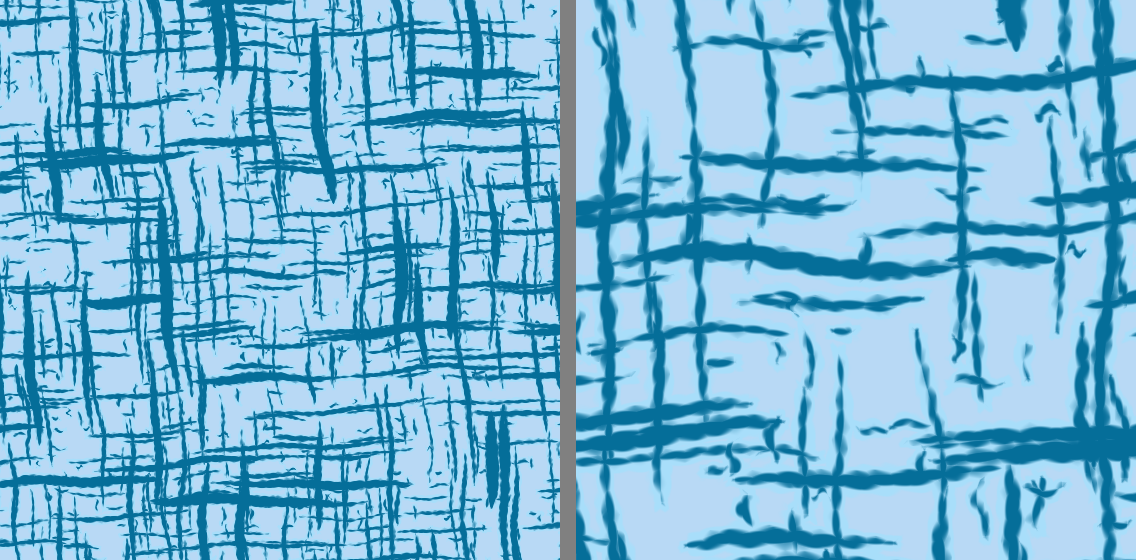
Left, the full canvas; right, a detail of the centre.
Give the GLSL for this pattern, as a Shadertoy shader.

```glsl
// Crosshatched dry-brush weave: ragged dark strokes over a pale ground.
// Jittered cells scatter tapered, bent strokes along two directions;
// stretched cellular noise frays their outlines and a thin halo rims them.

#define INK vec3(0.02, 0.43, 0.60)
#define GROUND vec3(0.72, 0.85, 0.96)
#define HALO vec3(0.66, 0.87, 0.98)
#define EDGE 0.0017        // half width of the soft ink edge
#define HALO_WIDTH 0.0042  // reach of the rim around the ink
#define FRAY 0.0042        // depth of the ragged outline
#define BEND 0.006         // bow of a single stroke
#define TILT_SPREAD 0.11   // variation of stroke slope
#define TILT_ACROSS 0.05   // mean slope of horizontal strokes
#define TILT_DOWN -0.07    // mean slope of vertical strokes

vec4 hash4(vec2 cell, float seed) {
    vec4 q = fract(vec4(cell.xyx, seed) * vec4(0.1031, 0.1030, 0.0973, 0.1099));
    q += dot(q, q.wzxy + 33.33);
    return fract((q.xxyz + q.yzzw) * q.zywx);
}

// Distance to the nearest jittered cell point.
float cellular(vec2 p) {
    vec2 base = floor(p);
    float nearest = 4.0;
    for (int j = -1; j <= 1; j++)
    for (int i = -1; i <= 1; i++) {
        vec2 cell = base + vec2(i, j);
        vec2 toPoint = cell + hash4(cell, 7.0).xy - p;
        nearest = min(nearest, dot(toPoint, toPoint));
    }
    return sqrt(nearest);
}

// Slow wobble that keeps long strokes from being straight.
vec2 wobble(vec2 p) {
    return 0.004 * sin(p.yx * 17.0 + vec2(1.0, 4.0))
         + 0.002 * sin(p.yx * 41.0 + p * 13.0);
}

// Signed distance to strokes running along x, one candidate per cell.
// lengths and widths hold the smallest and largest half extents.
float strokes(vec2 p, vec2 cellSize, vec2 lengths, vec2 widths,
              float tilt, float share, float seed) {
    vec2 base = floor(p / cellSize);
    float nearest = 1.0;
    for (int j = -1; j <= 1; j++)
    for (int i = -1; i <= 1; i++) {
        vec2 cell = base + vec2(i, j);
        vec4 place = hash4(cell, seed);
        vec4 shape = hash4(cell, seed + 19.0);
        vec2 center = (cell + place.xy) * cellSize;
        float crowding = 0.16 * sin(center.x * 7.0 + seed) * sin(center.y * 8.0 + 2.0);
        if (place.z > share + crowding) continue;

        vec2 d = p - center;
        float halfLength = mix(lengths.x, lengths.y, shape.x);
        float halfWidth = mix(widths.x, widths.y, shape.y * shape.y);
        float u = d.x / halfLength;
        float slope = tilt + TILT_SPREAD * (shape.z - 0.5);
        d.y -= slope * d.x + BEND * (shape.w - 0.5) * sin(u * 3.0 + place.w * 6.0);

        // Swell to one side of the middle, then taper to both ends.
        float swell = 1.0 + 0.35 * u * (place.w * 2.0 - 1.0);
        float taper = 1.25 * sqrt(max(1.0 - u * u, 0.0)) * swell - 0.2;
        nearest = min(nearest, max(abs(d.y) - halfWidth * taper, abs(d.x) - halfLength));
    }
    return nearest;
}

// Bold strokes, fine hatching and stray flecks sharing one direction.
float brushwork(vec2 p, float tilt, float boldWidth, float seed) {
    float bold = strokes(p, vec2(0.35, 0.062), vec2(0.09, 0.20),
                         vec2(0.0035, boldWidth), tilt, 0.88, seed);
    float fine = strokes(p, vec2(0.14, 0.040), vec2(0.03, 0.09),
                         vec2(0.0018, 0.0044), tilt, 0.70, seed + 3.0);
    float fleck = strokes(p, vec2(0.06, 0.028), vec2(0.004, 0.018),
                          vec2(0.0012, 0.0028), tilt, 0.45, seed + 5.0);
    float fray = cellular(p * vec2(75.0, 190.0)) - 0.5;
    return min(bold, min(fine, fleck)) + FRAY * fray;
}

void mainImage(out vec4 fragColor, in vec2 fragCoord) {
    vec2 p = fragCoord / iResolution.y;
    vec2 q = p + wobble(p) + 3.0;

    // Horizontal and vertical brushwork merged into one distance.
    float across = brushwork(q, TILT_ACROSS, 0.0095, 11.0);
    float down = brushwork(q.yx, TILT_DOWN, 0.0120, 47.0);
    float d = min(across, down);

    // Ground, rim and ink with softened borders.
    float soft = max(EDGE, 0.7 / iResolution.y);
    float rim = 1.0 - smoothstep(HALO_WIDTH - 0.001, HALO_WIDTH + 0.001, d);
    vec3 color = mix(GROUND, HALO, rim);
    color = mix(INK, color, smoothstep(-soft, soft, d));
    fragColor = vec4(color, 1.0);
}
```
